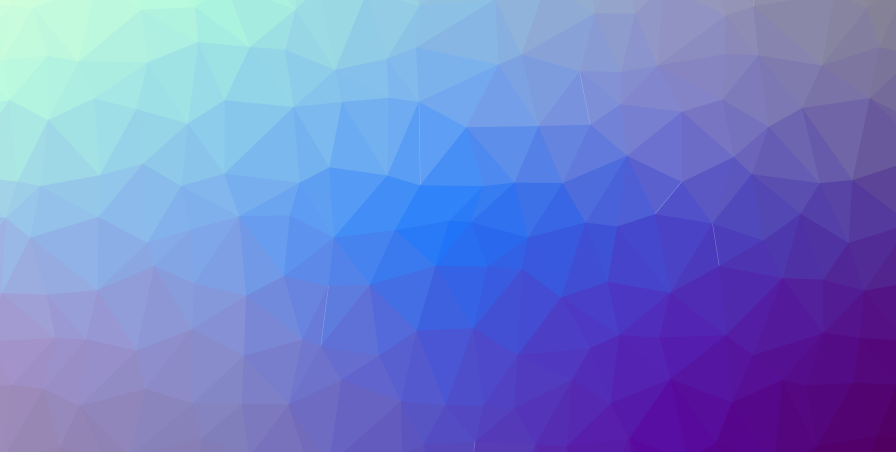
A Shadertoy shader for this background:

```glsl
// Low-poly gradient: a mesh of flat triangles over a smooth two-way colour field.
// Grid corners are jittered by a hash, each quad is split along its Delaunay
// diagonal, and every triangle takes the field colour at its centroid.

const vec2 CELLS = vec2(9.4, 8.0);         // mesh cells per canvas height, in x and y
const vec2 JITTER = vec2(0.76, 0.60);      // corner displacement, in cells
const uint SEED = 17u;
const float SEAM_CHANCE = 0.02;            // share of triangles with a bright seam
const float SEAM_WIDTH = 0.0025;           // in canvas heights
const float SEAM_STRENGTH = 0.4;
const vec3 SEAM_COLOR = vec3(0.75, 0.82, 0.95);

// Colour stops from left to right, one row per quarter of the height
const vec3 TOP[5] = vec3[5](vec3(0.82, 1.00, 0.86), vec3(0.68, 0.97, 0.87),
    vec3(0.57, 0.77, 0.89), vec3(0.59, 0.60, 0.76), vec3(0.53, 0.52, 0.58));
const vec3 UPPER[5] = vec3[5](vec3(0.70, 0.97, 0.88), vec3(0.56, 0.82, 0.92),
    vec3(0.43, 0.65, 0.95), vec3(0.50, 0.50, 0.80), vec3(0.44, 0.40, 0.61));
const vec3 MIDDLE[5] = vec3[5](vec3(0.60, 0.76, 0.92), vec3(0.48, 0.66, 0.93),
    vec3(0.11, 0.47, 0.99), vec3(0.28, 0.29, 0.80), vec3(0.32, 0.20, 0.59));
const vec3 LOWER[5] = vec3[5](vec3(0.65, 0.59, 0.81), vec3(0.53, 0.56, 0.82),
    vec3(0.28, 0.34, 0.84), vec3(0.33, 0.13, 0.70), vec3(0.33, 0.03, 0.49));
const vec3 BOTTOM[5] = vec3[5](vec3(0.60, 0.52, 0.68), vec3(0.51, 0.49, 0.72),
    vec3(0.34, 0.29, 0.74), vec3(0.35, 0.02, 0.61), vec3(0.31, 0.00, 0.36));

// Integer hash of a grid corner, two values in 0..1
vec2 hash2(ivec2 cell) {
    uvec2 v = uvec2(cell + 64) * 1664525u + 1013904223u + SEED;
    v.x += v.y * 1664525u;
    v.y += v.x * 1664525u;
    v ^= v >> 16u;
    v.x += v.y * 1664525u;
    v.y += v.x * 1664525u;
    v ^= v >> 16u;
    return vec2(v & 65535u) / 65535.0;
}

float cross2(vec2 a, vec2 b) { return a.x * b.y - a.y * b.x; }

// Linear blend along one row of stops
vec3 along(vec3 stops[5], float x) {
    float s = clamp(x, 0.0, 1.0) * 4.0;
    int i = min(int(s), 3);
    return mix(stops[i], stops[i + 1], s - float(i));
}

vec3 field(vec2 uv) {
    float s = clamp(1.0 - uv.y, 0.0, 1.0) * 4.0;
    vec3 color = mix(along(TOP, uv.x), along(UPPER, uv.x), clamp(s, 0.0, 1.0));
    color = mix(color, along(MIDDLE, uv.x), clamp(s - 1.0, 0.0, 1.0));
    color = mix(color, along(LOWER, uv.x), clamp(s - 2.0, 0.0, 1.0));
    return mix(color, along(BOTTOM, uv.x), clamp(s - 3.0, 0.0, 1.0));
}

// Jittered mesh corner, in canvas heights
vec2 corner(ivec2 cell) {
    return (vec2(cell) + (hash2(cell) - 0.5) * JITTER) / CELLS;
}

// Distance to the line a-b, positive on its left
float side(vec2 p, vec2 a, vec2 b) {
    return cross2(normalize(b - a), p - a);
}

// Colour weighted by pixel coverage, weight in the last channel; a-b may be a seam
vec4 triangle(vec2 p, vec2 a, vec2 b, vec2 c, float pixel, float chance) {
    float seam = side(p, a, b);
    float inside = min(seam, min(side(p, b, c), side(p, c, a)));
    float coverage = clamp(0.5 + inside / pixel, 0.0, 1.0);
    if (coverage <= 0.0) return vec4(0.0);
    float aspect = iResolution.x / iResolution.y;
    vec3 color = field((a + b + c) / (3.0 * vec2(aspect, 1.0)));
    float glow = 1.0 - smoothstep(0.0, max(SEAM_WIDTH, pixel), abs(seam));
    color = mix(color, SEAM_COLOR, glow * SEAM_STRENGTH * step(chance, SEAM_CHANCE));
    return vec4(color, 1.0) * coverage;
}

void mainImage(out vec4 fragColor, in vec2 fragCoord) {
    vec2 p = fragCoord / iResolution.y;
    float pixel = 1.0 / iResolution.y;
    ivec2 home = ivec2(floor(p * CELLS));
    vec4 total = vec4(0.0);

    // Jittered quads can reach into the neighbouring cells
    for (int j = -1; j <= 1; j++) {
        for (int i = -1; i <= 1; i++) {
            ivec2 cell = home + ivec2(i, j);
            vec2 a = corner(cell);
            vec2 b = corner(cell + ivec2(1, 0));
            vec2 c = corner(cell + ivec2(1, 1));
            vec2 d = corner(cell + ivec2(0, 1));
            vec2 chance = hash2(cell + ivec2(211, 97));

            // Sign of sin(angle b + angle d) selects the Delaunay diagonal
            float split = cross2(c - b, a - b) * dot(a - d, c - d)
                        + dot(c - b, a - b) * cross2(a - d, c - d);
            if (split >= 0.0) {
                total += triangle(p, b, c, a, pixel, chance.x);
                total += triangle(p, d, a, c, pixel, chance.y);
            } else {
                total += triangle(p, b, c, d, pixel, chance.x);
                total += triangle(p, d, a, b, pixel, chance.y);
            }
        }
    }
    fragColor = vec4(total.rgb / max(total.a, 0.001), 1.0);
}
```
